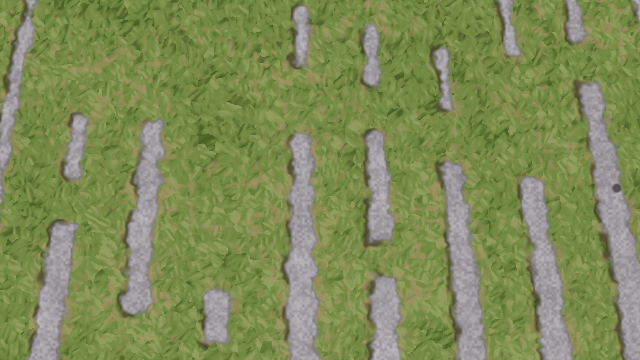
Write a WebGL 1 fragment shader that draws this texture.

```glsl
precision highp float;
// Lawn grown over fanned rows of worn concrete strips, seen at a slight tilt.
uniform vec2 u_resolution;

// Layout, in units of canvas height; depth runs from 0 (top) to 1 (bottom)
const float FAN_CENTRE = 0.838;
const float FAN_COLUMN = 4.0;
const float PITCH_TOP = 0.1875;
const float PITCH_GROWTH = 0.051;
const float HALF_WIDTH_TOP = 0.019;
const float HALF_WIDTH_BOTTOM = 0.042;
const float UPPER_LENGTH = 0.18;
const float CORNER = 0.016;
const float EDGE_SOFTNESS = 0.005;
const float TUFT_DENSITY = 30.0;
const vec3 BRIDGE = vec3(5.0, 0.72, 0.045);   // column, depth, half height
const vec3 STAIN = vec3(1.713, 0.477, 0.012); // position, radius

// Harmonics that vary the strip ends from column to column
const vec4 LOWER_COS = vec4(-0.046, -0.0425, -0.029, -0.1125);
const vec4 LOWER_SIN = vec4(0.067, -0.0775, 0.127, 0.0);
const vec4 UPPER_COS = vec4(0.093, 0.045, -0.088, -0.026);
const vec4 UPPER_SIN = vec4(-0.1525, 0.1525, 0.0925, 0.0);

const vec3 GRASS_DARK = vec3(0.29, 0.38, 0.15);
const vec3 GRASS_MID = vec3(0.45, 0.54, 0.26);
const vec3 GRASS_LIGHT = vec3(0.57, 0.62, 0.37);
const vec3 STRAW = vec3(0.66, 0.56, 0.40);
const vec3 SOIL = vec3(0.22, 0.19, 0.12);
const vec3 CONCRETE = vec3(0.64, 0.62, 0.64);

float hash(vec2 p) {
  return fract(sin(dot(p, vec2(127.1, 311.7))) * 43758.5);
}

float noise(vec2 p) {
  vec2 i = floor(p), f = fract(p);
  f = f * f * (3.0 - 2.0 * f);
  return mix(mix(hash(i), hash(i + vec2(1, 0)), f.x),
             mix(hash(i + vec2(0, 1)), hash(i + vec2(1, 1)), f.x), f.y);
}

// Cellular noise: distance to the nearest tuft and its random id
vec2 tufts(vec2 p) {
  vec2 cell = floor(p), best = vec2(9.0, 0.0);
  for (int y = -1; y <= 1; y++) {
    for (int x = -1; x <= 1; x++) {
      vec2 c = cell + vec2(x, y);
      vec2 centre = c + vec2(hash(c), hash(c + 57.3));
      float d = length(p - centre);
      if (d < best.x) best = vec2(d, hash(c + 19.7));
    }
  }
  return best;
}

float roundedStrip(float across, float depth, float top, float bottom, float halfWidth) {
  vec2 halfSize = vec2(halfWidth, 0.5 * (bottom - top)) - CORNER;
  vec2 q = abs(vec2(across, depth - 0.5 * (top + bottom))) - halfSize;
  return length(max(q, 0.0)) + min(max(q.x, q.y), 0.0) - CORNER;
}

// Signed distance to the bare strips; also returns the offset across the column
float strips(vec2 p, out float across) {
  float depth = 1.0 - p.y;
  float pitch = PITCH_TOP + PITCH_GROWTH * depth;
  float u = (p.x - FAN_CENTRE) / pitch + FAN_COLUMN;
  float column = floor(u + 0.5);
  across = (u - column) * pitch;

  vec4 phase = column * 0.785398 * vec4(1, 2, 3, 4);
  float lowerTop = 0.46 + dot(LOWER_COS, cos(phase)) + dot(LOWER_SIN, sin(phase));
  float upperEnd = 0.256 - 0.02 * column + dot(UPPER_COS, cos(phase)) + dot(UPPER_SIN, sin(phase));
  float upperTop = upperEnd - UPPER_LENGTH - 0.4 * step(4.0, abs(column - 4.5));
  float lowerEnd = abs(column - 2.5) < 1.0 ? 0.69 + 0.09 * column : 1.3;

  float halfWidth = mix(HALF_WIDTH_TOP, HALF_WIDTH_BOTTOM, depth);
  halfWidth *= 0.88 + 0.22 * hash(vec2(column, 4.0)) + 0.25 * step(7.5, column);
  float lower = roundedStrip(across, depth, lowerTop, lowerEnd, halfWidth);
  float upper = roundedStrip(across, depth, upperTop, upperEnd, halfWidth * 0.9);
  float bridge = abs(depth - BRIDGE.y) - BRIDGE.z;
  if (abs(column - BRIDGE.x) < 0.5) lower = max(lower, -bridge);
  return min(lower, upper);
}

vec3 grass(vec2 p) {
  vec2 tuft = tufts(p * TUFT_DENSITY + 0.7 * noise(p * 60.0));
  float angle = (tuft.y - 0.5) * 2.4;
  mat2 lean = mat2(cos(angle), -sin(angle), sin(angle), cos(angle));
  float blades = noise(lean * p * vec2(135.0, 48.0));
  float patches = noise(p * 5.0) * 0.6 + noise(p * 13.0) * 0.4;
  float tone = 0.55 * blades + 0.25 * patches + 0.2 * tuft.y - 0.16 * tuft.x;
  tone += 0.16 - 0.12 * p.y;
  vec3 color = mix(GRASS_DARK, GRASS_MID, smoothstep(0.1, 0.48, tone));
  color = mix(color, GRASS_LIGHT, smoothstep(0.48, 0.85, tone));
  float dry = smoothstep(0.6, 0.85, noise(p * 62.0 + 7.0)) * smoothstep(0.25, 0.75, patches);
  return mix(color, STRAW, 0.6 * dry);
}

void main() {
  vec2 p = gl_FragCoord.xy / u_resolution.y;
  float across;
  float d = strips(p, across);
  // Grass creeps raggedly over the edges
  d += 0.022 * (noise(p * 24.0) - 0.45) + 0.012 * (noise(p * 75.0) - 0.5);

  // Dry thatch and shaded soil along the rims
  vec3 color = grass(p);
  float thatch = smoothstep(0.035, 0.0, d) * smoothstep(0.4, 0.75, noise(p * 38.0 + 3.0));
  color = mix(color, STRAW, 0.55 * thatch);
  float shade = smoothstep(0.014, 0.002, abs(d - 0.003)) * smoothstep(0.012, -0.012, across);
  color = mix(color, SOIL, 0.7 * shade * smoothstep(0.2, 0.6, noise(p * 30.0 + 11.0)));

  // Speckled concrete
  vec3 slab = CONCRETE + 0.14 * (noise(p * 140.0) - 0.5) + 0.08 * (noise(p * 18.0) - 0.5);
  float stain = length(p - STAIN.xy) - STAIN.z;
  slab *= 1.0 - 0.5 * smoothstep(0.004, -0.004, stain);
  slab *= 1.0 - 0.22 * smoothstep(-0.012, 0.0, d);
  float edge = EDGE_SOFTNESS + 0.75 / u_resolution.y;
  color = mix(color, slab, smoothstep(edge, -edge, d));
  gl_FragColor = vec4(color, 1.0);
}
```
